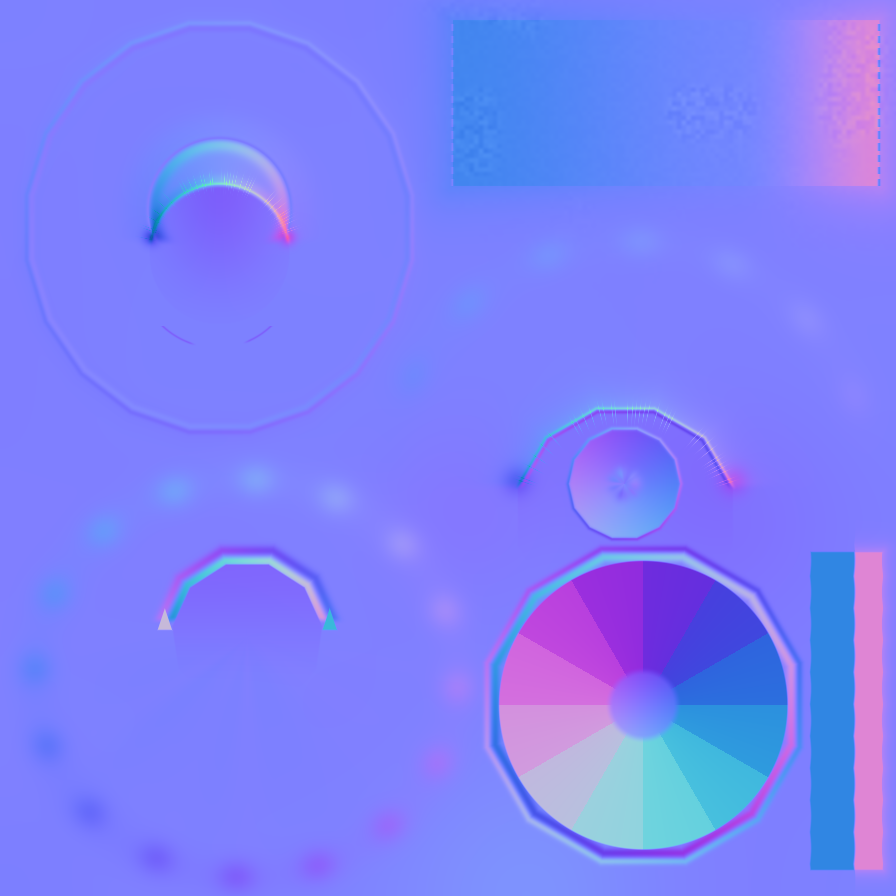
Give the GLSL for this texture map, as a Shadertoy shader.

```glsl
// A tangent-space normal map of round caps, arched vents, a faceted dish and flat strips.
// Every part adds to or replaces a surface tilt (xy slope); the tilt is finally
// completed to a unit normal and packed into colour.

const float TAU = 6.2832;

float hash(vec2 p) {
    vec3 q = fract(p.xyx * .1031);
    q += dot(q, q.yzx + 33.33);
    return fract((q.x + q.y) * q.z);
}

float noise(vec2 p) {
    vec2 i = floor(p), f = fract(p);
    f = f * f * (3. - 2. * f);
    return mix(mix(hash(i), hash(i + vec2(1, 0)), f.x),
               mix(hash(i + vec2(0, 1)), hash(i + 1.), f.x), f.y);
}

float inside(float d) { return smoothstep(.0012, -.0012, d); }
float bump(float x, float w) { return exp(-x * x / (w * w)); }
vec2 dirOf(vec2 d) { return d / max(length(d), 1e-4); }

float boxDist(vec2 p, vec2 c, vec2 h) {
    vec2 q = abs(p - c) - h;
    return length(max(q, 0.)) + min(max(q.x, q.y), 0.);
}

// Radius measured to the flats of an n-gon whose first flat faces up
float polyRadius(vec2 d, float n) {
    float s = TAU / n;
    return length(d) * cos(mod(atan(d.x, d.y) + .5 * s, s) - .5 * s);
}

// Thin radial scratches standing on an arch edge
float ticks(vec2 d, float e) {
    float a = atan(d.x, d.y) * 26., h = hash(vec2(floor(a), 7));
    return step(.5, h) * bump(fract(a) - .2 - .6 * h, .1) * bump(e, .008);
}

// Ring of soft dents at sixteen corners
vec2 dentRing(vec2 d, float r, float strength) {
    float a = fract(atan(d.x, d.y) * 16. / TAU + .38) - .5, e = length(d) - r;
    return dirOf(d) * strength * (bump(e, .018) * bump(a, .23) + .2 * bump(e, .025));
}

void mainImage(out vec4 fragColor, in vec2 fragCoord) {
    vec2 p = fragCoord / iResolution.xy;

    // Broad undulation of the ground
    vec2 tilt = .03 * vec2(noise(p * 5.), noise(p * 5. + 9.)) - vec2(.025, .012);
    tilt.y += .16 * bump(length(p - vec2(.59, 0)), .14);
    tilt.y -= .1 * bump(length(p - vec2(.8, .42)), .13);
    tilt += vec2(.04, -.07) * bump(length(p - vec2(.52, .43)), .1);

    // Upper left cap: rim, crescent vent and shaded hollow
    vec2 d = (p - vec2(.245, .746)) * vec2(1.06, 1);
    float e = polyRadius(d, 20.) - .228;
    tilt += dirOf(d) * (.13 * bump(e, .003) - .1 * bump(e + .006, .004) + .03 * bump(e, .014));
    d = p - vec2(.245, .766);
    vec2 low = d + vec2(0, .05);
    e = length(d) - .079;
    float f = length(low) - .078, above = smoothstep(.725, .737, p.y);
    tilt += dirOf(d) * above * (.32 * bump(e + .007, .008) - .25 * bump(e, .003) + .07 * bump(e - .01, .02));
    tilt += dirOf(d) * above * inside(-f) * inside(e) * (.15 + .22 * bump(f - .004, .007));
    tilt += dirOf(low) * above * (.55 * bump(f, .0025) + .4 * ticks(low, f - .004));
    tilt += vec2(low.x, -.27) * inside(f) * bump(low.x, .065) * smoothstep(-.1, .08, low.y);
    vec2 tip = vec2(abs(d.x) - .076, p.y - .735);
    tilt += vec2(sign(d.x), -1) * .4 * bump(length(tip), .009);
    e = length(p - vec2(.242, .7)) - .088;
    tilt.y -= .25 * bump(e, .0012) * smoothstep(.025, .035, abs(d.x)) * step(p.y, .636);

    // Right cap: faint dented dome and wide arch
    d = p - vec2(.703, .464);
    tilt += dentRing(d, .267, .11) * smoothstep(-.01, .16, d.y);
    d = p - vec2(.698, .423);
    e = polyRadius(d, 12.) - .12;
    above = smoothstep(.452, .464, p.y);
    tilt += dirOf(d) * above * inside(-e) * .27 * exp(-max(e, 0.) / .018);
    tilt += dirOf(d) * above * (.4 * bump(e - .001, .002) - .35 * bump(e + .003, .002) + .5 * ticks(d, e + .004));
    tilt.y -= .09 * inside(e) * smoothstep(-.07, .1, d.y);
    tip = vec2(abs(d.x) - .121, p.y - .463);
    tilt += vec2(sign(d.x) * .2, -.25) * bump(length(tip), .016);

    // Small shallow dish with a dimple
    d = p - vec2(.697, .46);
    e = polyRadius(d, 14.) - .0605;
    float dimple = .3 * bump(length(d) - .012, .008) * noise(dirOf(d) * 3. + 5.);
    tilt = mix(tilt, dirOf(d) * (dimple - .08 - 4.5 * length(d)), inside(e));
    tilt += dirOf(d) * .35 * bump(e - .001, .0022);

    // Lower left cap: dented ring, thick arch, faint rays and pale tips
    d = (p - vec2(.275, .243)) * vec2(.94, 1);
    tilt += dentRing(d, .222, .21);
    d = p - vec2(.276, .289);
    e = polyRadius(d, 11.) - .081;
    above = smoothstep(.303, .312, p.y);
    tilt += dirOf(d) * above * inside(-e) * (.72 * bump(e - .004, .006) - .42 * bump(e - .015, .006));
    tilt.y -= .2 * inside(e) * smoothstep(-.06, .09, d.y);
    float ray = noise(vec2(atan(d.x, -d.y) * 5., 3)) - .5;
    tilt.x += .07 * ray * smoothstep(.02, -.05, d.y) * bump(length(d), .2);
    tip = vec2(abs(d.x) - .092, p.y - .305);
    float wedge = max(abs(tip.x) * 1.5 + tip.y * .5, -tip.y) - .008;
    tilt = mix(tilt, vec2(-sign(d.x) * .55, .45), inside(wedge));

    // Large faceted dish: bevelled rim, twelve sectors, smooth hub
    d = p - vec2(.718, .213);
    e = polyRadius(d, 12.);
    tilt += dirOf(d) * (.62 * bump(e - .165, .006) - .45 * bump(e - .174, .004));
    float sector = TAU / 12., angle = atan(d.x, d.y);
    angle = mix(angle, (floor(angle / sector) + .5) * sector, .75);
    vec2 dish = -.67 * vec2(sin(angle), cos(angle));
    dish = mix(dish, -d * 9. - vec2(0, .06), smoothstep(.043, .033, length(d)));
    tilt = mix(tilt, dish, inside(length(d) - .161));

    // Wide strip, bending from left-facing to right-facing, with a halo
    e = boxDist(p, vec2(.7435, .885), vec2(.2385, .093));
    float bend = mix(-.48, -.1, smoothstep(.5, .85, p.x)) + .83 * smoothstep(.82, .99, p.x);
    float worn = smoothstep(.6, .8, noise(p * 17.));
    vec2 strip = vec2(bend, .05) + (noise(p * 190.) - .5) * (.02 + .12 * worn);
    tilt = mix(tilt, strip, max(inside(e), .55 * exp(-max(e, 0.) / .028)));
    float dash = step(.4, fract(p.y * 75.)) * step(abs(p.y - .885), .093);
    tilt.x -= dash * (.9 * bump(p.x - .981, .0015) - .25 * bump(p.x - .505, .0015));

    // Narrow folded strip with scalloped edges
    float scallop = .0012 * abs(sin(p.y * 88.)), fold = p.x - .953 - scallop;
    e = boxDist(p, vec2(.945, .2065), vec2(.041 - scallop, .1775));
    strip = mix(vec2(-.62, .05), vec2(.75, .04), smoothstep(-.0015, .0015, fold));
    tilt = mix(tilt, strip, max(inside(e), .5 * exp(-max(e, 0.) / .008) * step(0., fold)));

    // Complete the unit normal and pack it
    tilt *= min(1., .92 / max(length(tilt), 1e-4));
    fragColor = vec4(.5 + .5 * vec3(tilt, sqrt(1. - dot(tilt, tilt))), 1);
}
```
